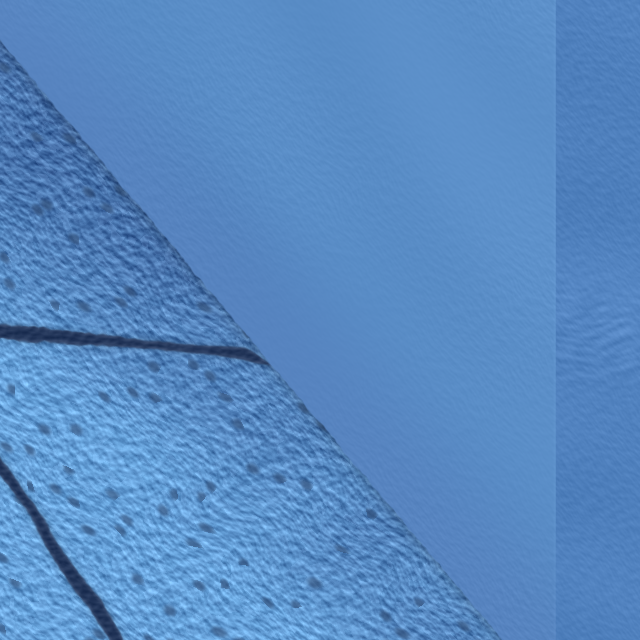
Give the GLSL for this texture, as a Shadertoy shader.

```glsl
#define WALL_COLOR vec3(0.348, 0.550, 0.775)
#define HAZE_COLOR vec3(0.340, 0.515, 0.750)
#define PANEL_COLOR vec3(0.310, 0.502, 0.740)
#define STONE_DARK vec3(0.265, 0.425, 0.650)
#define STONE_LIGHT vec3(0.400, 0.630, 0.850)
#define CRACK_COLOR vec3(0.130, 0.205, 0.345)
#define SEAM_X 0.8685
#define EDGE_TOP 0.937
#define EDGE_SLOPE 1.195
#define STONE_RELIEF 0.17
#define PLASTER_RELIEF 0.022

vec2 hash2(vec2 p) {
    vec3 q = fract(p.xyx * vec3(0.1031, 0.1030, 0.0973));
    q += dot(q, q.yzx + 33.33);
    return fract((q.xx + q.yz) * q.zy);
}

// Cellular noise: x = distance to nearest point, y = random value of that cell
vec2 cells(vec2 p) {
    vec2 base = floor(p), nearest = vec2(9.0, 0.0);
    for (int j = -1; j <= 1; j++)
    for (int i = -1; i <= 1; i++) {
        vec2 cell = base + vec2(i, j);
        vec2 rnd = hash2(cell);
        float dist = length(cell + rnd - p);
        if (dist < nearest.x) nearest = vec2(dist, rnd.x);
    }
    return nearest;
}

// Coordinates along and across a direction given by its angle
vec2 alongAcross(vec2 p, float angle) {
    float c = cos(angle), s = sin(angle);
    return vec2(c * p.x + s * p.y, c * p.y - s * p.x);
}

// Lit relief of cellular bumps
float emboss(vec2 p) {
    return cells(p + vec2(0.12, -0.28)).x - cells(p - vec2(0.12, -0.28)).x;
}

float waves(vec2 p) {
    return (sin(p.x + 1.7 * sin(p.y * 0.7)) + sin(p.y * 1.3 + 1.4 * sin(p.x * 0.8 + 2.0))) * 0.5;
}

// Signed distance to both cracks, negative inside
float cracks(vec2 p, float rough) {
    float centerY = 0.482 - 0.09 * p.x - 0.013 * smoothstep(0.375, 0.427, p.x);
    float halfWidth = mix(0.0115, 0.0055, smoothstep(0.0, 0.28, p.x));
    halfWidth += 0.0035 * smoothstep(0.30, 0.39, p.x);
    halfWidth *= 1.0 - smoothstep(0.385, 0.429, p.x);
    float wobble = rough * mix(1.0, 0.25, smoothstep(0.05, 0.35, p.x));
    float upper = abs(p.y - centerY + wobble) - halfWidth;
    upper = max(upper, p.x - 0.427);
    float centerX = 0.182 - 0.665 * p.y + 0.003 * sin(p.y * 38.0);
    float lower = abs(p.x - centerX + rough * 0.6) * 0.83 - 0.009 - 0.002 * sin(p.y * 23.0);
    return min(upper, lower);
}

vec3 plaster(vec2 p, float edge) {
    vec3 color = mix(HAZE_COLOR, WALL_COLOR, smoothstep(0.0, 0.22, edge));
    color += 0.013 * smoothstep(0.1, 0.5, edge) * smoothstep(0.35, 0.7, p.x);
    color += 0.007 * waves(alongAcross(p, -0.9) * vec2(7.0, 19.0));
    vec2 fiber = alongAcross(p, -0.85) + 0.004 * waves(p * 31.0);
    float relief = emboss(fiber * vec2(55.0, 150.0)) + 0.6 * emboss(fiber * vec2(130.0, 240.0));
    float strength = PLASTER_RELIEF * (0.8 + 0.5 * waves(p * 9.0));

    // Right panel: darker, with a band of level ripples
    float panel = smoothstep(-0.001, 0.001, p.x - SEAM_X);
    vec3 panelColor = PANEL_COLOR + 0.012 * waves(p * vec2(13.0, 21.0));
    panelColor += 0.018 * exp(-pow((p.y - 0.46) / 0.14, 2.0));
    float band = exp(-pow((p.y - 0.475) / 0.07, 2.0));
    vec2 ripple = p + vec2(0.0, 0.006 * sin(p.x * 45.0 + p.y * 22.0));
    float panelRelief = relief * 0.03 + 0.075 * band * emboss(ripple * vec2(22.0, 85.0));
    panelRelief += 0.018 * emboss(ripple * vec2(40.0, 110.0));
    color = mix(color + relief * strength, panelColor + panelRelief, panel);
    return color + 0.012 * exp(-pow((p.x - SEAM_X + 0.002) / 0.0018, 2.0));
}

vec3 stone(vec2 p, float depth) {
    float tone = 0.33 + 0.62 * smoothstep(-0.02, 0.38, depth);
    tone += 0.16 * (1.0 - smoothstep(0.25, 0.5, p.y));
    tone -= 0.28 * smoothstep(0.40, 0.75, p.y);
    tone += 0.07 * waves(p * vec2(17.0, 23.0));
    vec3 color = mix(STONE_DARK, STONE_LIGHT, clamp(tone, 0.0, 1.0));

    // Slanted grains at two sizes
    vec2 grain = alongAcross(p, -0.68) + 0.006 * waves(p * 27.0);
    float relief = emboss(grain * vec2(52.0, 95.0)) + 0.75 * emboss(grain * vec2(105.0, 175.0));
    color += STONE_RELIEF * relief * vec3(0.85, 1.0, 1.0);
    vec2 flake = cells(grain * vec2(70.0, 120.0));
    color += 0.07 * (flake.y - 0.5);

    // Sparse dark pits
    vec2 pit = cells(grain * vec2(27.0, 46.0) + 7.0);
    float hollow = step(0.84, pit.y) * (1.0 - smoothstep(0.12, 0.45, pit.x));
    return mix(color, STONE_DARK * 0.72, hollow * 0.65);
}

void mainImage(out vec4 fragColor, in vec2 fragCoord) {
    vec2 p = fragCoord / iResolution.xy;
    float blur = 1.2 / iResolution.y;
    float rough = 0.0045 * (cells(p * 65.0).x - 0.5) + 0.0015 * waves(p * 70.0);

    // Slanted boundary, positive on the wall side
    float edge = (p.y - EDGE_TOP + EDGE_SLOPE * p.x) / length(vec2(EDGE_SLOPE, 1.0));
    float chipped = edge + rough * 0.65;
    float wallMask = smoothstep(-blur, blur, chipped);
    vec3 ground = stone(p, -edge);
    ground *= 1.0 - 0.17 * exp(-abs(edge) / 0.009);

    // Cracks with a soft rim and faint inner texture
    float crack = cracks(p, rough);
    ground *= 1.0 - 0.18 * exp(-max(crack, 0.0) / 0.004);
    vec3 hollow = CRACK_COLOR + 0.07 * emboss(p * vec2(70.0, 130.0));
    hollow += 0.07 * smoothstep(-0.006, 0.0, crack);
    ground = mix(hollow, ground, smoothstep(-blur, blur * 1.5, crack));

    vec3 color = mix(ground, plaster(p, max(edge, 0.0)), wallMask);
    fragColor = vec4(clamp(color, 0.0, 1.0), 1.0);
}
```
